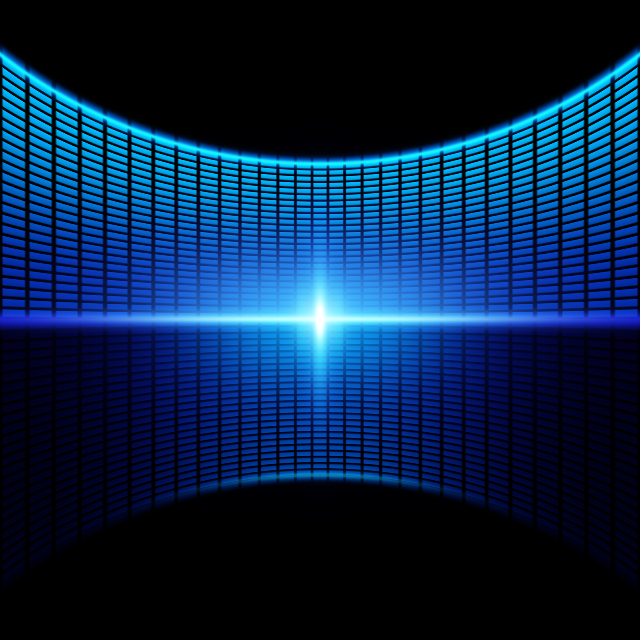
A WebGL 2 fragment shader for this background:

```glsl
#version 300 es
precision highp float;
// A curved wall of glowing equalizer bars above a dim mirrored copy,
// with a cross-shaped flare on the horizon. The wall is a grid of warped
// columns and scaled rows; the lights are Gaussians blended by screen.
uniform vec2 u_resolution;
out vec4 outColor;

const float HORIZON = 0.501;
const float COLUMN_WIDTH = 0.0245;
const float ROWS = 25.0;
const vec3 NAVY = vec3(0.0, 0.01, 0.16);
const vec3 ROYAL = vec3(0.01, 0.17, 0.66);
const vec3 AZURE = vec3(0.0, 0.72, 1.0);
const vec3 CYAN = vec3(0.08, 0.93, 1.0);
const vec3 VIOLET = vec3(0.05, 0.03, 0.72);

float gauss(float d, float width) {
  return exp(-d * d / (width * width));
}

vec3 screen(vec3 a, vec3 b) {
  return 1.0 - (1.0 - clamp(a, 0.0, 1.0)) * (1.0 - clamp(b, 0.0, 1.0));
}

// Height of the wall's rim: a circular arc, lowest in the middle.
float rimHeight(float x, float base, float radius) {
  return base + radius - sqrt(radius * radius - x * x);
}

// Column mask; columns widen gradually away from the middle.
float columnMask(float x) {
  float ax = abs(x);
  float u = ax / (COLUMN_WIDTH + 0.0295 * ax / (1.0 + 0.96 * ax));
  float toGap = 0.5 - abs(fract(u + 0.5) - 0.5);
  return smoothstep(0.035, 0.13, toGap);
}

// Row mask with a soft bevel; pixel is the size of one pixel in rows.
float rowMask(float v, float pixel) {
  float f = fract(v * ROWS);
  float aa = clamp(pixel, 0.08, 0.3);
  float bar = smoothstep(0.24 - aa, 0.24 + aa, f)
            * (1.0 - smoothstep(1.0 - aa, 1.0, f));
  return bar * mix(0.78, 1.08, f);
}

// Bars and rim; side is 1 for the bright wall, 0 for its reflection.
vec3 wall(float x, float h, float side, float pixel) {
  float rim = rimHeight(x, 0.243, 0.816);
  float v = h / rim;
  float columns = columnMask(x);
  float inside = 1.0 - smoothstep(-pixel, pixel, h - rim);
  float bars = columns * rowMask(v, pixel * ROWS / rim) * inside;

  vec3 bright = mix(ROYAL, AZURE, smoothstep(0.15, 0.95, v));
  vec3 dim = mix(NAVY * 0.6, vec3(0.0, 0.27, 0.62), gauss(x, 0.19));
  dim += vec3(0.0, 0.0, 0.14) * gauss(abs(x) - 0.2, 0.14);
  vec3 color = mix(dim, bright, side) * bars;

  // Faded caps rising past the rim.
  float cap = (1.0 - inside) * columns
            * (1.0 - smoothstep(0.002, 0.012 + 0.016 * abs(x), h - rim));
  vec3 capColor = mix(dim * 0.6, vec3(0.0, 0.27, 0.65), side);
  color += capColor * cap;

  // Rim line, measured across the slope of the arc.
  float slope = x / sqrt(0.816 * 0.816 - x * x);
  float d = (h - rim) / sqrt(1.0 + slope * slope);
  float strength = mix(0.4 * gauss(x, 0.15), 1.0, side);
  color = screen(color, CYAN * strength * gauss(d, 0.0034));
  return screen(color, vec3(0.0, 0.24, 0.65) * strength * gauss(d, 0.009));
}

// Broad haze that fills the gaps near the horizon.
vec3 haze(float x, float h, float side) {
  vec3 deep = VIOLET * mix(0.55, 0.9, side)
            * gauss(x, 0.31) * gauss(h, mix(0.15, 0.14, side));
  vec3 glow = mix(vec3(0.02, 0.55, 0.8), vec3(0.22, 0.72, 1.0), side)
            * gauss(x, mix(0.17, 0.23, side)) * gauss(h, mix(0.09, 0.1, side));
  return screen(deep, glow);
}

// Horizontal beam and vertical flare; y is signed from the horizon.
vec3 flare(float x, float y, float side) {
  float h = abs(y);
  vec3 fringe = vec3(0.07, 0.05, 0.75) * gauss(h, mix(0.013, 0.011, side));
  vec3 beam = vec3(0.18, 0.78, 1.0) * gauss(x, 0.31) * gauss(h, 0.012);
  vec3 core = vec3(0.65, 0.95, 1.0) * gauss(x, 0.27) * gauss(h, 0.0045);
  vec3 light = screen(screen(fringe, beam), core);

  float reach = mix(0.092, 0.075, side);
  vec3 shaft = vec3(0.22, 0.88, 1.0) * gauss(x, 0.015) * gauss(h, reach);
  vec3 lobes = vec3(0.08, 0.65, 0.85) * gauss(abs(x) - 0.029, 0.011)
             * gauss(h, 0.055) * 0.55;
  vec3 tail = vec3(0.02, 0.12, 0.75) * gauss(x, 0.025) * gauss(h, 0.13);
  light = screen(light, screen(shaft, screen(lobes, tail)));

  float spark = gauss(x, 0.007) * gauss(h, 0.035)
              + 0.6 * gauss(length(vec2(x, h)), 0.035);
  return screen(light, vec3(0.8, 0.96, 1.0) * spark);
}

void main() {
  vec2 p = gl_FragCoord.xy / u_resolution;
  float pixel = 1.0 / u_resolution.y;
  float x = p.x - 0.5;
  float y = p.y - HORIZON;
  float side = smoothstep(-0.004, 0.004, y);

  vec3 color = wall(x, abs(y), side, pixel);
  color = screen(color, haze(x, abs(y), side));
  color = screen(color, flare(x, y, side));
  outColor = vec4(color, 1.0);
}
```
